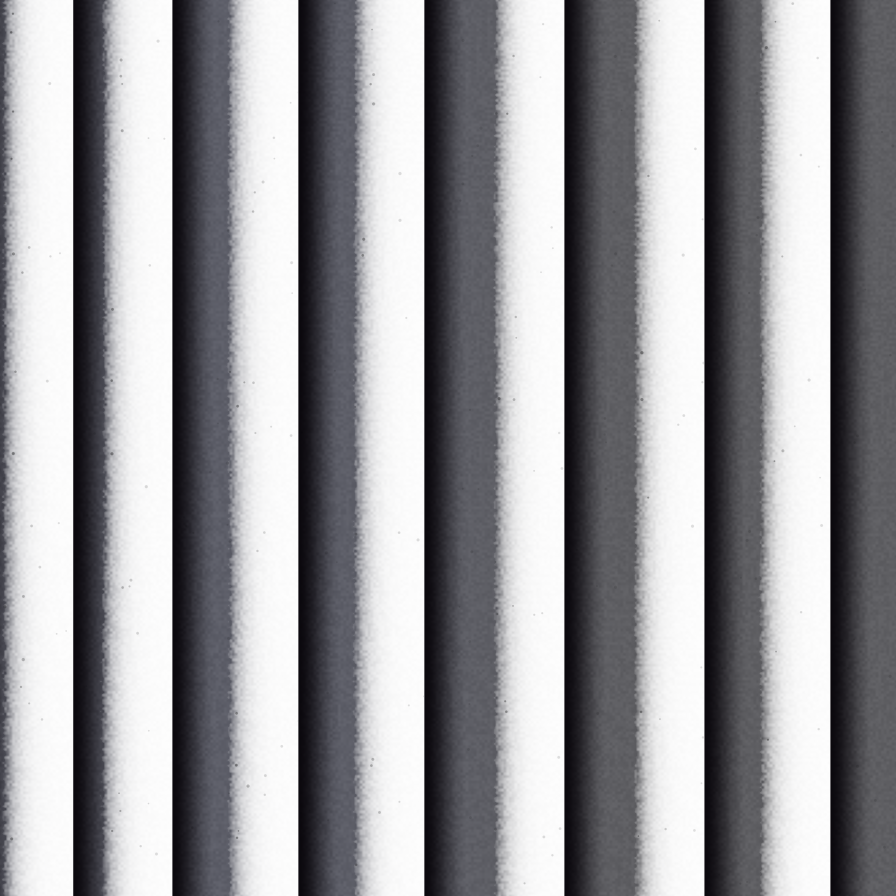
Reproduce this pattern procedurally as a three.js fragment shader.

```glsl
varying vec2 vUv;

const float FIRST_EDGE = -0.0299;   // left edge of the first fold
const vec4 WIDTHS_A = vec4(0.1107, 0.1107, 0.1406, 0.1406);
const vec4 WIDTHS_B = vec4(0.1563, 0.1563, 0.1406, 0.1563);
const float LIT_WIDTH = 0.073;      // lit strip, equal on every fold
const float SHADOW_FADE = 0.05;     // reach of the black crease
const float LIT_LEAD = 0.004;       // light starts this far before the strip
const float LIT_FALLOFF = 0.0115;
const float EDGE_SOFTNESS = 0.0018;
const float GRAIN_CELLS = 330.0;
const float GRAIN_AMOUNT = 0.045;
const float EDGE_ROUGHNESS = 0.005;
const float SPECK_CELLS = 100.0;
const float SPECK_SHARE = 0.03;

const vec3 CREASE = vec3(0.04, 0.03, 0.05);
const vec3 COOL_GREY = vec3(0.365, 0.37, 0.41);
const vec3 NEUTRAL_GREY = vec3(0.37, 0.37, 0.385);
const vec3 LIT = vec3(0.99);

float hash(vec2 p) {
  return fract(sin(dot(p, vec2(127.1, 311.7))) * 43758.5453);
}

float noise(vec2 p) {
  vec2 cell = floor(p);
  vec2 f = fract(p);
  f = f * f * (3.0 - 2.0 * f);
  float low = mix(hash(cell), hash(cell + vec2(1.0, 0.0)), f.x);
  float high = mix(hash(cell + vec2(0.0, 1.0)), hash(cell + 1.0), f.x);
  return mix(low, high, f.y);
}

// Left edge and width of the fold that holds x
vec2 foldAt(float x) {
  float edge = FIRST_EDGE;
  vec2 fold = vec2(edge, WIDTHS_A.x);
  for (int i = 0; i < 8; i++) {
    float width = i < 4 ? WIDTHS_A[i] : WIDTHS_B[i - 4];
    if (x >= edge) fold = vec2(edge, width);
    edge += width;
  }
  return fold;
}

// Small round marks, scattered one per chosen cell
float specks(vec2 uv) {
  vec2 p = uv * SPECK_CELLS;
  vec2 cell = floor(p);
  vec2 center = 0.25 + 0.5 * vec2(hash(cell + 17.0), hash(cell + 43.0));
  float radius = mix(0.06, 0.16, hash(cell + 71.0));
  float dotMask = 1.0 - smoothstep(radius - 0.06, radius + 0.1, length(fract(p) - center));
  return dotMask * step(1.0 - SPECK_SHARE, hash(cell));
}

void main() {
  vec2 fold = foldAt(vUv.x);
  float x = vUv.x - fold.x;
  float grain = noise(vUv * GRAIN_CELLS) - 0.5;
  float wander = noise(vec2(fold.x * 50.0, vUv.y * 9.0)) - 0.5;

  // Shaded face, rising out of the crease
  vec3 grey = mix(COOL_GREY, NEUTRAL_GREY, smoothstep(0.3, 0.75, vUv.x));
  float rise = smoothstep(0.0, SHADOW_FADE, x + 0.002 * grain);
  vec3 color = mix(CREASE, grey, rise);
  color += grain * GRAIN_AMOUNT * rise;

  // Lit strip with a rough, gradual start
  float lit = x - (fold.y - LIT_WIDTH) + LIT_LEAD;
  lit += grain * EDGE_ROUGHNESS + wander * 0.002;
  float light = 1.0 - exp(-max(lit, 0.0) / LIT_FALLOFF);
  color = mix(color, LIT + grain * 0.012, light);

  // Specks, faint on the bright face
  float speckStrength = mix(0.12, 0.35, light * (1.0 - light) * 4.0);
  color *= 1.0 - specks(vUv) * speckStrength;

  // Crisp edge against the previous lit strip
  color = mix(LIT, color, smoothstep(0.0, EDGE_SOFTNESS, x));
  gl_FragColor = vec4(color, 1.0);
}
```
